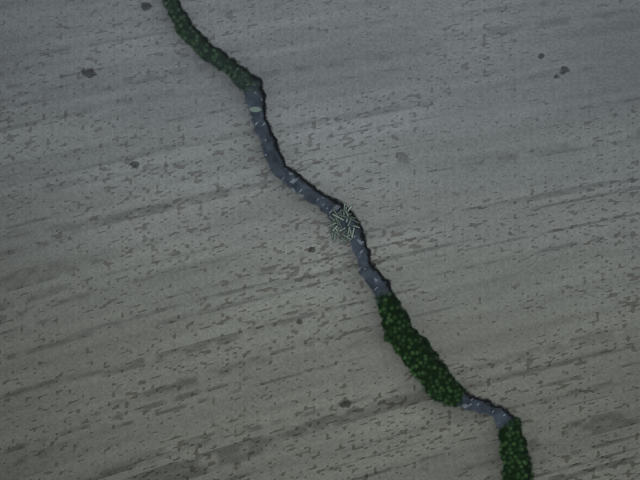
Write a WebGL 2 fragment shader that draws this texture.

```glsl
#version 300 es
precision highp float;
uniform vec2 u_resolution;
out vec4 fragColor;

// Lengths are fractions of the canvas height
const vec3 CONCRETE_TOP = vec3(0.452, 0.475, 0.485);
const vec3 CONCRETE_LOW = vec3(0.452, 0.465, 0.437);
const vec3 PIT_TINT = vec3(0.72, 0.69, 0.68);
const vec3 SILT = vec3(0.21, 0.24, 0.275);
const vec3 MOSS_DARK = vec3(0.07, 0.12, 0.075);
const vec3 MOSS_LIGHT = vec3(0.24, 0.36, 0.21);
const vec3 SHADOW = vec3(0.065, 0.07, 0.075);
const vec3 CHIP = vec3(0.50, 0.58, 0.54);
const vec2 LIGHT_CENTRE = vec2(0.75, 0.62);
const vec2 CHIP_CENTRE = vec2(0.716, 0.532);
const float VIGNETTE = 0.24;
const float GROOVE_RATE = 92.0;
const float LEAF_RATE = 105.0;
const float CHIP_SPREAD = 0.035;
const int CHIP_COUNT = 42;
const int NODES = 24;
const vec2 PATH[NODES] = vec2[](
  vec2(.352, 1.009), vec2(.382, .944), vec2(.429, .896), vec2(.479, .863),
  vec2(.526, .819), vec2(.538, .781), vec2(.540, .748), vec2(.561, .696),
  vec2(.587, .644), vec2(.625, .613), vec2(.670, .582), vec2(.714, .549),
  vec2(.740, .516), vec2(.753, .476), vec2(.764, .437), vec2(.793, .405),
  vec2(.812, .358), vec2(.833, .309), vec2(.878, .250), vec2(.924, .191),
  vec2(.976, .163), vec2(1.038, .144), vec2(1.064, .108), vec2(1.083, -.016));
const float HALF_WIDTH[NODES] = float[](
  .014, .018, .018, .018, .023, .019, .016, .017, .017, .016, .016, .022,
  .018, .014, .018, .019, .024, .031, .033, .032, .016, .014, .026, .031);
// Stains: centre and radius
const vec3 STAINS[10] = vec3[](
  vec3(.184, .847, .013), vec3(.304, .985, .011), vec3(.720, .160, .012),
  vec3(.842, .670, .014), vec3(.280, .656, .009), vec3(.650, .479, .007),
  vec3(1.176, .854, .010), vec3(1.129, .884, .007), vec3(1.158, .840, .006),
  vec3(.625, .331, .007));

float hash(vec2 p) {
  return fract(sin(dot(p, vec2(127.1, 311.7))) * 43758.5453);
}

float noise(vec2 p) {
  vec2 i = floor(p), f = fract(p);
  f = f * f * (3.0 - 2.0 * f);
  return mix(mix(hash(i), hash(i + vec2(1, 0)), f.x),
             mix(hash(i + vec2(0, 1)), hash(i + vec2(1, 1)), f.x), f.y);
}

float fbm(vec2 p) {
  float sum = 0.0, amp = 0.5;
  for (int i = 0; i < 4; i++) {
    sum += amp * noise(p);
    p = p * 2.03 + 17.0;
    amp *= 0.5;
  }
  return sum / 0.9375;
}

float segmentDistance(vec2 p, vec2 a, vec2 b) {
  vec2 d = b - a;
  return length(p - a - d * clamp(dot(p - a, d) / dot(d, d), 0.0, 1.0));
}

// Signed distance, position across (-1..1) and position along the crack
vec3 crackField(vec2 p) {
  vec3 best = vec3(9.0, 0.0, 0.0);
  for (int i = 0; i < NODES - 1; i++) {
    vec2 d = PATH[i + 1] - PATH[i], q = p - PATH[i];
    float t = clamp(dot(q, d) / dot(d, d), 0.0, 1.0);
    float w = mix(HALF_WIDTH[i], HALF_WIDTH[i + 1], t);
    float dist = length(q - d * t) - w;
    float across = dot(q, vec2(-d.y, d.x)) / (length(d) * w);
    if (dist < best.x) best = vec3(dist, across, float(i) + t);
  }
  return best;
}

vec3 concrete(vec2 p) {
  vec2 c = p - LIGHT_CENTRE;
  vec3 col = mix(CONCRETE_LOW, CONCRETE_TOP, smoothstep(0.1, 0.9, p.y));
  col *= 1.0 - VIGNETTE * dot(c, c);
  // Brushed grooves fan out toward the bottom
  float g = p.y - p.x * mix(0.34, 0.17, p.y);
  float patches = fbm(vec2(p.x * 3.0, g * 7.0));
  float streak = noise(vec2(p.x * 5.0, g * 65.0));
  float groove = smoothstep(0.62, 0.86, noise(vec2(p.x * 2.5 + 40.0, g * GROOVE_RATE)));
  groove *= smoothstep(0.3, 0.65, noise(vec2(p.x * 45.0, g * 60.0)) * 0.5 + patches * 0.5);
  col *= 0.93 + 0.20 * (patches - 0.5) + 0.09 * streak;
  col *= 1.0 - groove * mix(0.24, 0.11, p.y);
  // Pits and grain
  float pit = smoothstep(0.66, 0.82, noise(vec2(p.x * 110.0, g * 190.0)) * 0.7 + patches * 0.35);
  col *= mix(vec3(1), PIT_TINT, pit * mix(0.85, 0.5, p.y));
  col *= 0.94 + 0.12 * noise(p * 260.0);
  for (int i = 0; i < 10; i++) {
    float d = length((p - STAINS[i].xy) * vec2(0.9, 1.1)) / STAINS[i].z;
    d += 0.7 * (noise(p * 150.0) - 0.5);
    col *= 1.0 - (i == 3 ? 0.16 : 0.38) * smoothstep(1.15, 0.55, d);
  }
  return col;
}

// Overlapping leaf cells, brightest at their middles
vec3 moss(vec2 p) {
  vec2 q = p * LEAF_RATE, cell = floor(q);
  float lit = 0.0;
  for (int k = 0; k < 9; k++) {
    vec2 id = cell + vec2(k % 3 - 1, k / 3 - 1);
    vec2 d = q - id - vec2(hash(id), hash(id + 31.0));
    lit = max(lit, hash(id + 7.0) * smoothstep(0.75, 0.1, length(d)));
  }
  return mix(MOSS_DARK, MOSS_LIGHT, lit * (0.4 + 0.7 * fbm(p * 30.0)));
}

void main() {
  vec2 p = gl_FragCoord.xy / u_resolution.y;
  float px = 1.0 / u_resolution.y;
  vec2 rough = vec2(fbm(p * 65.0), fbm(p * 65.0 + 90.0)) - 0.5;
  vec3 crack = crackField(p + rough * 0.014);
  float along = crack.z + rough.x * 0.8;

  // Slab, darkened softly beside the crack
  vec3 col = concrete(p);
  float side = crack.y < 0.0 ? 0.25 : 0.10;
  col *= 1.0 - side * exp(-max(crack.x, 0.0) * 45.0);

  // Silt with pale fragments, then moss
  vec3 fill = SILT * (0.65 + 0.65 * fbm(p * 75.0));
  fill += 0.16 * smoothstep(0.74, 0.88, noise(vec2(p.x + p.y, p.y - p.x) * vec2(65.0, 130.0)));
  fill = mix(fill, CHIP * 0.85, 0.8 * smoothstep(0.013, 0.007, length((p - vec2(.532, .772)) * vec2(0.8, 1.8))));
  float green = smoothstep(15.2, 15.8, along) * smoothstep(20.1, 19.6, along);
  green += smoothstep(21.6, 22.0, along) + 0.6 * smoothstep(4.8, 3.2, along);
  fill = mix(fill, moss(p), green);
  float rim = smoothstep(0.35, 0.85, crack.y) * (1.0 - 0.6 * green);
  fill = mix(fill, SHADOW, rim * 0.9);
  col = mix(col, fill, smoothstep(0.0015 + px, -0.0015 - px, crack.x));

  // Heap of pale splinters
  for (int i = 0; i < CHIP_COUNT; i++) {
    vec2 id = vec2(i, 3.7);
    float turn = 6.2832 * hash(id), aim = 6.2832 * hash(id + 5.0);
    vec2 mid = CHIP_CENTRE + CHIP_SPREAD * sqrt(hash(id + 9.0)) * vec2(0.8 * cos(turn), sin(turn));
    vec2 reach = vec2(cos(aim), sin(aim)) * mix(0.004, 0.012, hash(id + 13.0));
    float d = segmentDistance(p, mid - reach, mid + reach) - 0.0014;
    col = mix(col, SHADOW, 0.35 * smoothstep(0.004, 0.0, d));
    col = mix(col, CHIP * mix(0.6, 1.05, hash(id + 21.0)), smoothstep(px, -px, d));
  }
  fragColor = vec4(col, 1.0);
}
```
